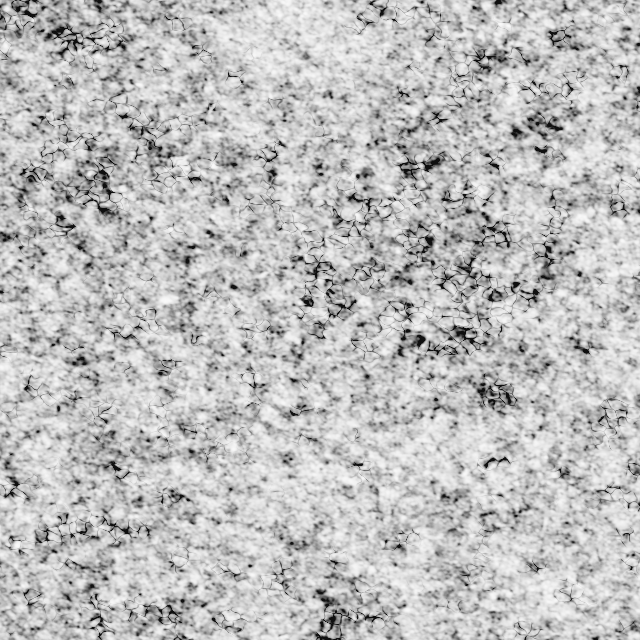
Write a Shadertoy shader that draws this texture.

```glsl
#define GRAIN_FREQ 225.0
#define CLUMP_FREQ 118.0
#define LUMP_FREQ 58.0
#define PATCH_FREQ 19.0
#define REGION_FREQ 5.0
#define CREVICE_FREQ 64.0
#define CREVICE_DEPTH 1.7
#define TILT -0.25
#define STRETCH 1.13
#define MEDIAN_DARKNESS 0.236
#define TONE_CONTRAST 0.58

vec3 hash3(vec2 cell) {
    vec3 h = fract(cell.xyx * vec3(0.1031, 0.1030, 0.0973));
    h += dot(h, h.yxz + 33.33);
    return fract((h.xxy + h.yzz) * h.zyx);
}

// Soft bumps and dents scattered one per cell, scaled to unit deviation
float bumps(vec2 p) {
    vec2 cell = floor(p);
    float sum = 0.0;
    for (int y = -1; y <= 1; y++)
    for (int x = -1; x <= 1; x++) {
        vec2 id = cell + vec2(x, y);
        vec3 h = hash3(id);
        vec2 d = id + h.xy - p;
        float falloff = max(0.0, 1.0 - dot(d, d));
        sum += (2.0 * h.z - 1.0) * falloff * falloff;
    }
    return sum * 2.185;
}

// Distance gap between the two nearest cell points: zero on cell borders
float borderGap(vec2 p) {
    vec2 cell = floor(p);
    float nearest = 8.0, second = 8.0;
    for (int y = -1; y <= 1; y++)
    for (int x = -1; x <= 1; x++) {
        vec2 id = cell + vec2(x, y);
        float d = length(id + hash3(id).xy - p);
        second = min(second, max(nearest, d));
        nearest = min(nearest, d);
    }
    return second - nearest;
}

void mainImage(out vec4 fragColor, in vec2 fragCoord) {
    vec2 uv = fragCoord / iResolution.y;

    // Slightly tilted, stretched stone surface
    vec2 along = vec2(cos(TILT), sin(TILT));
    vec2 p = vec2(dot(uv, along) / STRETCH,
                  dot(uv, vec2(-along.y, along.x)) * STRETCH) + 3.0;

    // Ragged outlines
    vec2 warp = vec2(bumps(p * 90.0 + 17.3), bumps(p * 90.0 + 61.7));
    vec2 q = p + 0.0022 * warp;

    // Relief from fine grain up to broad regions
    float region = bumps(p * REGION_FREQ + 5.1);
    float relief = 0.46 * bumps(p * GRAIN_FREQ + 40.0)
                 + 0.60 * bumps(q * CLUMP_FREQ + 71.0)
                 + 0.40 * bumps(q * LUMP_FREQ + 23.0)
                 + 0.24 * bumps(q * PATCH_FREQ + 87.0)
                 + 0.20 * region;

    // Broken crevices between grains, denser in the darker regions
    float crevice = 1.0 - smoothstep(0.0, 0.22, borderGap(q * CREVICE_FREQ));
    float opening = smoothstep(0.0, 1.5, bumps(q * 33.0 + 52.0) - 0.35 * region);
    relief += 0.15 - CREVICE_DEPTH * crevice * opening;

    // Low spots fall off quickly into shadow
    float darkness = MEDIAN_DARKNESS * exp(-TONE_CONTRAST * relief);
    fragColor = vec4(vec3(1.0 - min(darkness, 0.94)), 1.0);
}
```
